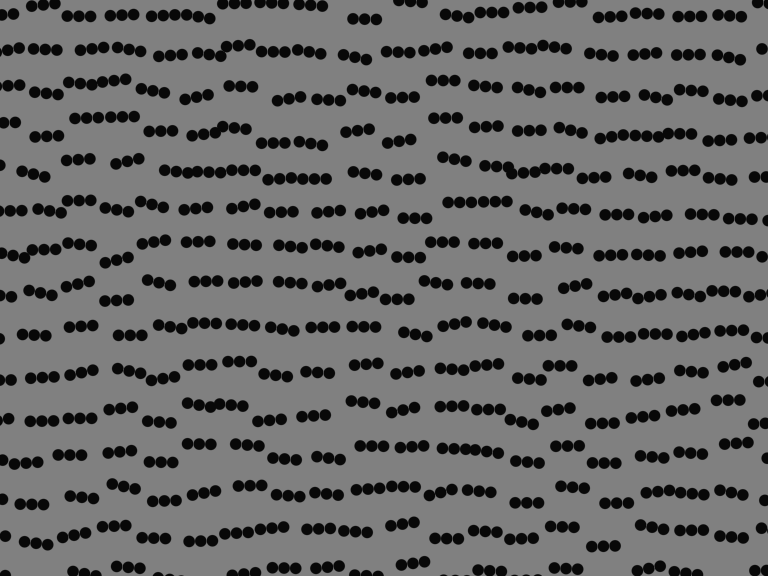
Write a Shadertoy shader that draws this pattern.

```glsl
// Rows of short black three-dot dashes on mid grey, each drifting and tilting a little.

const float ROWS = 14.25;       // cells over the canvas height (19 across at 4:3)
const float DOT_RADIUS = 0.143; // in cells
const float DOT_STEP = 0.288;   // between dot centres, in cells

float hash(vec2 p) {
    vec3 q = fract(p.xyx * vec3(0.1031, 0.1030, 0.0973));
    q += dot(q, q.yzx + 33.33);
    return fract((q.x + q.y) * q.z);
}

// Smooth one-dimensional noise in -1..1, independent for every lane
float drift(float t, float lane) {
    float i = floor(t);
    float a = hash(vec2(i, lane));
    float b = hash(vec2(i + 1.0, lane));
    return mix(a, b, smoothstep(0.0, 1.0, t - i)) * 2.0 - 1.0;
}

// Dash centre: slides along its row, wanders up and down along its column
vec2 dashCentre(vec2 cell) {
    float slide = 0.32 * drift(cell.x / 3.7 + 40.0, cell.y * 7.0 + 211.0)
                + 0.10 * drift(cell.x + 90.0, cell.y * 5.0 + 463.0);
    float wander = 0.28 * drift(cell.y / 3.7 + 60.0, cell.x * 7.0 + 137.0)
                 + 0.06 * drift(cell.y + 20.0, cell.x * 5.0 + 359.0);
    return cell + vec2(slide, wander + 0.03);
}

// Distance to three dots in a line through the origin
float threeDots(vec2 p, float angle) {
    vec2 along = vec2(cos(angle), sin(angle));
    float nearest = clamp(round(dot(p, along) / DOT_STEP), -1.0, 1.0);
    return length(p - along * nearest * DOT_STEP) - DOT_RADIUS;
}

void mainImage(out vec4 fragColor, in vec2 fragCoord) {
    vec2 p = fragCoord / iResolution.y * ROWS;
    vec2 home = round(p);
    float d = 1e3;

    // Shifted dashes may reach in from neighbouring cells
    for (int y = -1; y <= 1; y++) {
        for (int x = -2; x <= 2; x++) {
            vec2 cell = home + vec2(x, y);
            float tilt = 0.27 * (hash(cell + 71.0) + hash(cell + 173.0) - 1.0);
            d = min(d, threeDots(p - dashCentre(cell), tilt));
        }
    }

    float pixel = ROWS / iResolution.y;
    float ink = 1.0 - smoothstep(-0.75 * pixel, 0.75 * pixel, d);
    fragColor = vec4(vec3(mix(0.5, 0.03, ink)), 1.0);
}
```
